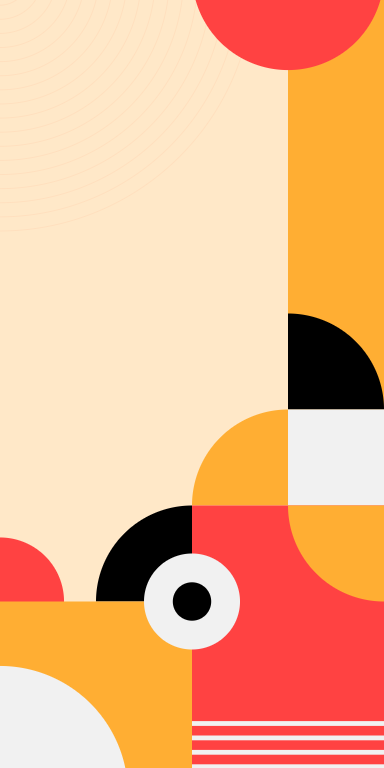
This background is drawn by a Shadertoy shader. Its source:

```glsl
// Flat geometric collage: blocks, quarter discs and discs on a cream field,
// laid on a grid four cells wide, with faint concentric rings at the top left.
// Signed distances are painted back to front with one-pixel soft edges.

#define BASE 1.7344          // height of the lowest grid line, in cells
#define RING_STEP 0.147      // distance between faint rings
#define RING_COUNT 18.0
#define RING_WIDTH 0.010
#define STRIPE_STEP 0.15     // distance between white stripes
#define STRIPE_WIDTH 0.05
#define STRIPE_TOP 0.4635    // centre of the highest stripe

const vec3 CREAM  = vec3(1.00, 0.91, 0.784);
const vec3 ORANGE = vec3(1.00, 0.682, 0.20);
const vec3 RED    = vec3(1.00, 0.26, 0.26);
const vec3 WHITE  = vec3(0.945);
const vec3 BLACK  = vec3(0.0);
const vec3 RING   = vec3(1.00, 0.875, 0.745);

float disc(vec2 p, vec2 center, float radius) {
    return length(p - center) - radius;
}

// Box given by its lower left and upper right corners
float box(vec2 p, vec2 low, vec2 high) {
    vec2 d = max(low - p, p - high);
    return max(d.x, d.y);
}

// Unit quarter disc opening towards the signs in side
float quarter(vec2 p, vec2 corner, vec2 side) {
    vec2 d = -(p - corner) * side;
    return max(disc(p, corner, 1.0), max(d.x, d.y));
}

// Concentric rings, limited to RING_COUNT
float rings(vec2 p, vec2 center) {
    float r = length(p - center);
    float index = clamp(round(r / RING_STEP), 1.0, RING_COUNT);
    return abs(r - index * RING_STEP) - 0.5 * RING_WIDTH;
}

// Horizontal stripes repeated downwards from STRIPE_TOP
float stripes(float y) {
    float index = max(round((STRIPE_TOP - y) / STRIPE_STEP), 0.0);
    return abs(y - STRIPE_TOP + index * STRIPE_STEP) - 0.5 * STRIPE_WIDTH;
}

void paint(inout vec3 color, vec3 ink, float dist, float pixel) {
    color = mix(color, ink, clamp(0.5 - dist / pixel, 0.0, 1.0));
}

void mainImage(out vec4 fragColor, in vec2 fragCoord) {
    float pixel = 4.0 / iResolution.x;
    vec2 p = fragCoord * pixel;          // canvas spans 4 by 8 cells
    vec2 g = p - vec2(0.0, BASE);        // grid coordinates
    vec3 color = CREAM;

    // Upper field: rings, side column and hanging disc
    paint(color, RING, rings(p, vec2(0.0, 8.24)), pixel);
    paint(color, ORANGE, box(g, vec2(3.0, 2.0), vec2(5.0, 9.0)), pixel);
    paint(color, RED, disc(p, vec2(3.0, 8.27), 1.0), pixel);

    // Middle right cells
    paint(color, BLACK, quarter(g, vec2(3.0, 2.0), vec2(1.0, 1.0)), pixel);
    paint(color, ORANGE, quarter(g, vec2(3.0, 1.0), vec2(-1.0, 1.0)), pixel);
    paint(color, WHITE, box(g, vec2(3.0, 1.0), vec2(5.0, 2.0)), pixel);

    // Lower left: arches, block and rising disc
    paint(color, BLACK, quarter(g, vec2(2.0, 0.0), vec2(-1.0, 1.0)), pixel);
    paint(color, RED, disc(g, vec2(0.0), 0.667), pixel);
    paint(color, ORANGE, box(g, vec2(-1.0, -3.0), vec2(2.0, 0.0)), pixel);
    paint(color, WHITE, disc(p, vec2(0.0, -0.27), 1.333), pixel);

    // Lower right: red block with a quarter disc and stripes
    paint(color, RED, box(g, vec2(2.0, -3.0), vec2(5.0, 1.0)), pixel);
    paint(color, ORANGE, quarter(g, vec2(4.0, 1.0), vec2(-1.0, -1.0)), pixel);
    paint(color, WHITE, max(stripes(p.y), 2.0 - p.x), pixel);

    // Bullseye on the corner between the lower blocks
    paint(color, WHITE, disc(g, vec2(2.0, 0.0), 0.5), pixel);
    paint(color, BLACK, disc(g, vec2(2.0, 0.0), 0.2), pixel);

    fragColor = vec4(color, 1.0);
}
```
